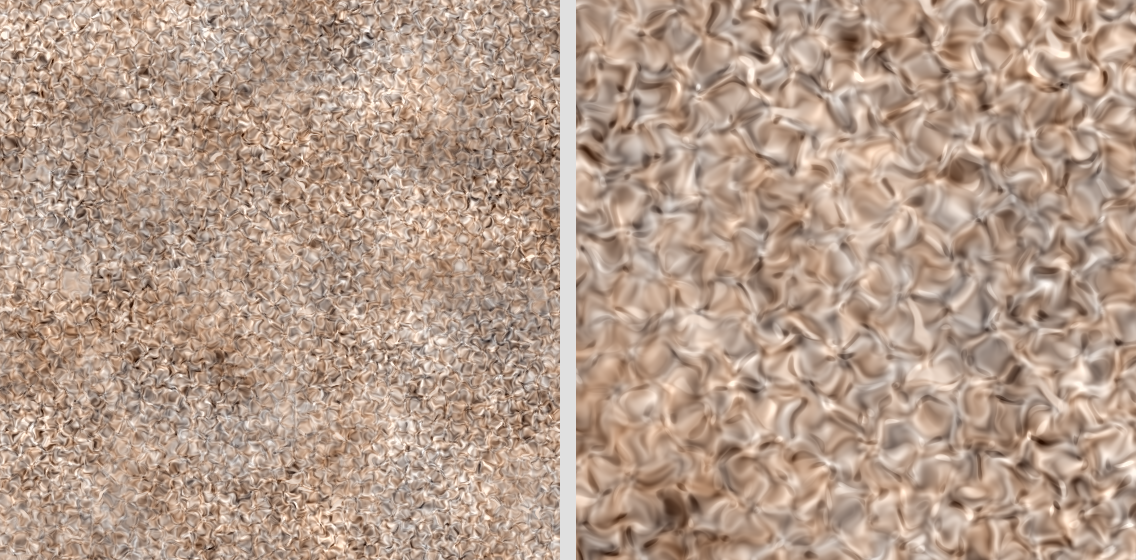
Left: the whole. Right: its middle third, enlarged.
Give the GLSL for this texture, as a three.js fragment shader.

```glsl
// Weathered granular stone: mottled beige-brown crumbs, pale worn spots, white slivers and dark pits.
varying vec2 vUv;

const vec3 DARK_BROWN = vec3(0.40, 0.30, 0.24);
const vec3 MID_TAN = vec3(0.675, 0.572, 0.502);
const vec3 PALE_CREAM = vec3(0.92, 0.84, 0.78);
const vec3 RUST_SHIFT = vec3(0.020, -0.002, -0.020);
const float TAU = 6.2831853;

vec2 hash2(vec2 p) {
  vec3 q = fract(p.xyx * vec3(0.1031, 0.1030, 0.0973));
  q += dot(q, q.yzx + 33.33);
  return fract((q.xx + q.yz) * q.zy);
}

vec2 gradientAt(vec2 cell) {
  float angle = TAU * hash2(cell).x;
  return vec2(cos(angle), sin(angle));
}

// Gradient noise, scaled to a spread of about one.
float noise(vec2 p) {
  vec2 i = floor(p);
  vec2 f = p - i;
  vec2 u = f * f * f * (f * (f * 6.0 - 15.0) + 10.0);
  vec2 e = vec2(1.0, 0.0);
  float bottom = mix(dot(gradientAt(i), f), dot(gradientAt(i + e), f - e), u.x);
  float top = mix(dot(gradientAt(i + e.yx), f - e.yx), dot(gradientAt(i + e.xx), f - e.xx), u.x);
  return 4.6 * mix(bottom, top, u.y);
}

// Scattered, randomly turned ellipses: x = tone from -1 to 1, y = coverage.
vec2 flakes(vec2 p, vec2 halfSize, float softness, float presence) {
  vec2 cell = floor(p);
  vec2 result = vec2(0.0);
  for (int y = -1; y <= 1; y++) {
    for (int x = -1; x <= 1; x++) {
      vec2 id = cell + vec2(float(x), float(y));
      vec2 traits = hash2(id + 71.0);
      vec2 kind = hash2(id + 153.0);
      vec2 d = p - id - hash2(id);
      float angle = TAU * traits.x;
      float c = cos(angle);
      float s = sin(angle);
      vec2 local = vec2(c * d.x + s * d.y, c * d.y - s * d.x);
      float r = length(local / (halfSize * mix(0.65, 1.2, kind.y)));
      float mask = (1.0 - smoothstep(1.0 - softness, 1.0, r)) * step(kind.x, presence);
      result = mix(result, vec2(traits.y * 2.0 - 1.0, 1.0), mask);
    }
  }
  return result;
}

// Broad stains and smaller blotches.
float mottling(vec2 p) {
  return 0.065 * noise(p * 3.6 + 12.0) + 0.060 * noise(p * 9.0 + 40.0)
       + 0.050 * noise(p * 21.0 + 7.0) + 0.060 * noise(p * 43.0 + 90.0);
}

// Crumbs, fine grit and crisp chips.
float grit(vec2 p) {
  float crumbs = 0.125 * noise(p * 88.0 + 31.0) + 0.125 * noise(p * 165.0 + 5.0);
  float chips = 0.30 * flakes(p * 88.0 + 17.0, vec2(0.62, 0.31), 0.5, 1.0).x;
  return crumbs + chips;
}

vec3 stoneColor(float tone) {
  vec3 lower = mix(DARK_BROWN, MID_TAN, tone * 2.0);
  vec3 upper = mix(MID_TAN, PALE_CREAM, tone * 2.0 - 1.0);
  return mix(lower, upper, step(0.5, tone));
}

void main() {
  // Bend the domain so that outlines turn ragged.
  vec2 wobble = vec2(noise(vUv * 55.0 + 3.0), noise(vUv * 55.0 + 60.0));
  vec2 p = vUv + 0.0022 * wobble;

  // Worn spots are pale and nearly smooth.
  vec2 wornPoint = vUv * 9.0 + 0.07 * wobble + 23.0;
  float worn = flakes(wornPoint, vec2(0.34, 0.24), 0.75, 0.17).y;
  float roughness = clamp(1.0 + 0.16 * noise(vUv * 7.0 + 80.0), 0.6, 1.4);
  roughness *= mix(1.0, 0.3, worn);

  float tone = 0.585 + mottling(p) * (1.0 - 0.5 * worn) + 0.13 * worn;
  tone += grit(p) * roughness;

  // Small pits in shadow and rare bright slivers.
  float pits = smoothstep(1.2, 2.2, noise(p * 100.0 + 140.0));
  tone -= 0.32 * pits * roughness;
  float slivers = flakes(p * 22.0 + 200.0, vec2(0.38, 0.10), 0.55, 0.09).y;
  tone = mix(tone, 1.08 + 0.06 * noise(p * 90.0), 0.75 * slivers);
  tone = clamp(tone, -0.45, 1.25);

  // Warm rust against cool grey.
  float warmth = 0.5 * noise(vUv * 6.0 + 55.0) + 0.8 * noise(p * 60.0 + 110.0);
  vec3 color = stoneColor(tone) + RUST_SHIFT * warmth * (1.0 - slivers);
  gl_FragColor = vec4(clamp(color, 0.0, 1.0), 1.0);
}
```
